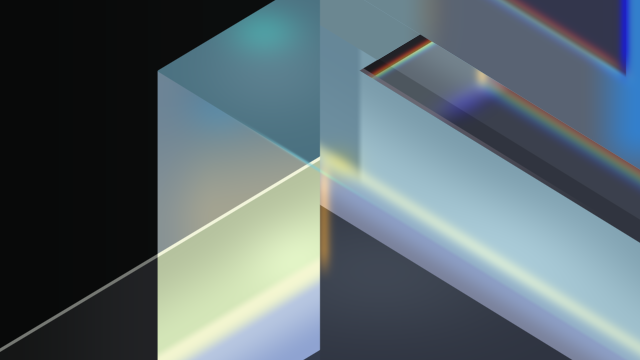
A Shadertoy shader for this background:

```glsl
// Dark studio backdrop with overlapping glass prisms, soft light and spectral fringes.

// Antialiased step: 0 below zero, 1 above
float edge(float d) {
    float w = 8.0 / iResolution.y;
    return smoothstep(-w, w, d);
}

float band(float x, float lo, float hi) { return edge(x - lo) * edge(hi - x); }

// Soft ridge of light around zero
float ridge(float d, float width) { return exp(-d * d / (width * width)); }

// Soft elliptical light
float glow(vec2 p, vec2 center, vec2 size) {
    vec2 d = (p - center) / size;
    return exp(-dot(d, d));
}

// Dispersed light: red at negative t, blue at positive t
vec3 spectrum(float t) {
    vec3 d = t - vec3(-0.6, 0.0, 0.6);
    return exp(-1.5 * d * d);
}

// Left half; "rise" is constant along rising lines, "fall" along falling ones
vec3 leftPrism(vec2 p, float rise, float fall) {
    float below = edge(0.24 - rise);
    float inside = edge(p.x - 3.94) * edge(4.87 - rise);

    // Backdrop and dim floor
    vec3 backdrop = vec3(0.03, 0.035, 0.035) + 0.015 * smoothstep(0.0, 6.0, p.x);
    vec3 ground = mix(vec3(0.08, 0.085, 0.085), vec3(0.13, 0.135, 0.145), smoothstep(0.0, 4.0, p.x));
    backdrop = mix(backdrop, ground, below);

    // Teal top face
    vec3 top = mix(vec3(0.29, 0.44, 0.50), vec3(0.36, 0.50, 0.56), glow(p, vec2(6.8, 7.3), vec2(1.8, 1.3)));
    top += vec3(-0.02, 0.14, 0.10) * glow(p, vec2(6.6, 8.2), vec2(0.9, 0.6));

    // Middle face, blue warming to beige
    vec3 middle = mix(vec3(0.38, 0.50, 0.58), vec3(0.64, 0.64, 0.57), smoothstep(6.8, 3.6, p.y + 0.15 * (5.5 - p.x)));
    middle = mix(middle, vec3(0.46, 0.53, 0.59), 0.6 * smoothstep(5.4, 3.9, p.x));
    middle += vec3(-0.03, 0.03, 0.06) * glow(p, vec2(5.5, 6.2), vec2(0.8, 0.6));

    // Luminous green face, cream beam and lavender foot
    vec3 lower = mix(vec3(0.71, 0.76, 0.62), vec3(0.83, 0.90, 0.72), smoothstep(0.2, -2.1, rise));
    lower += 0.06 * glow(p, vec2(7.3, 2.6), vec2(1.2, 1.0));
    vec3 foot = mix(vec3(0.72, 0.78, 0.88), vec3(0.56, 0.64, 0.82), smoothstep(-2.9, -4.4, rise));
    foot = mix(foot, vec3(0.20, 0.23, 0.30), edge(-4.55 - rise));
    lower = mix(lower, foot, smoothstep(-2.4, -3.0, rise));
    float beam = smoothstep(-2.1, -2.4, rise) * smoothstep(-3.05, -2.45, rise);
    lower = mix(lower, vec3(0.97, 0.97, 0.83), 0.85 * beam);

    vec3 glass = mix(middle, top, edge(fall - 9.64));
    glass = mix(glass, lower, below);
    vec3 col = mix(backdrop, glass, inside);

    // Bright rim, dimmer outside the glass
    float rim = band(rise, 0.20, 0.29);
    return mix(col, mix(vec3(0.46, 0.47, 0.45), vec3(0.95, 0.96, 0.86), inside), rim);
}

// Reflective bar lying across the right half
vec3 glassBar(vec2 p, float rise, float fall) {
    vec3 col = mix(vec3(0.37, 0.41, 0.45), vec3(0.45, 0.51, 0.55), smoothstep(13.3, 14.6, fall));
    col = mix(col, vec3(0.23, 0.25, 0.30), smoothstep(-0.2, -1.0, rise));
    col = mix(col, vec3(0.13, 0.13, 0.15), edge(rise - 1.48));
    col *= mix(1.0, 0.82, edge(13.35 - fall));
    col += vec3(-0.02, -0.04, 0.20) * glow(vec2(rise, fall), vec2(-0.55, 13.6), vec2(0.4, 0.7));
    col += vec3(0.34, 0.22, 0.02) * glow(p, vec2(12.05, 7.15), vec2(0.16, 0.28));
    col += 0.42 * vec3(1.0, 0.7, 0.3) * spectrum((1.46 - rise) * 9.0);
    // Rainbow along the far edge, warm line along the near edge
    col += vec3(0.26, 0.20, 0.16) * spectrum((14.38 - fall) * 4.0) * smoothstep(0.0, -0.8, rise);
    return mix(col, vec3(0.48, 0.45, 0.50), 0.6 * band(fall, 12.77, 12.88) * smoothstep(-6.0, 0.5, rise));
}

vec3 rightPrism(vec2 p, float rise, float fall) {
    // Slate floor
    vec3 col = mix(vec3(0.18, 0.20, 0.25), vec3(0.25, 0.28, 0.33), glow(p, vec2(9.5, 2.2), vec2(3.5, 1.7)));

    // Lavender bevel
    vec3 bevel = mix(vec3(0.48, 0.51, 0.61), vec3(0.55, 0.62, 0.77), smoothstep(8.8, 9.6, fall));
    col = mix(col, bevel, edge(fall - 8.8));

    // Pale blue body with a faint cream caustic
    vec3 body = mix(vec3(0.62, 0.75, 0.80), vec3(0.48, 0.61, 0.67), smoothstep(10.4, 12.9, fall));
    body += 0.05 * glow(p, vec2(13.5, 3.0), vec2(3.0, 1.6));
    body = mix(body, vec3(0.38, 0.51, 0.58), 0.8 * smoothstep(9.1, 8.9, p.x) * smoothstep(9.8, 10.5, fall));
    body = mix(body, vec3(0.57, 0.68, 0.78), smoothstep(10.1, 9.6, fall));
    body += vec3(0.16, 0.11, 0.0) * ridge(fall - 10.14, 0.22);
    col = mix(col, body, smoothstep(-0.06, 0.06, fall - 9.63));

    // Smoky upper glass, brown seam and blue right end
    vec3 smoky = mix(vec3(0.42, 0.53, 0.57), vec3(0.35, 0.39, 0.45), smoothstep(10.0, 11.2, p.x));
    smoky += vec3(0.05, 0.02, -0.03) * glow(p, vec2(10.75, 8.8), vec2(0.4, 1.0));
    smoky = mix(smoky, vec3(0.20, 0.50, 0.80), smoothstep(14.5, 16.0, p.x) * smoothstep(4.2, 5.8, p.y));
    float wedge = smoothstep(-0.08, 0.08, fall - 16.74);
    smoky = mix(smoky, vec3(0.20, 0.21, 0.30), wedge * edge(15.65 - p.x));
    smoky += vec3(0.24, 0.16, 0.14) * spectrum((16.74 - fall) * 5.0) * smoothstep(16.0, 15.0, p.x);
    smoky = mix(smoky, vec3(0.10, 0.11, 0.84), 0.85 * ridge(p.x - 15.62, 0.13) * smoothstep(6.8, 7.8, p.y));
    col = mix(col, smoky, edge(fall - mix(13.3, 14.6, step(9.0, p.x))));

    float bar = band(fall, 12.77, 14.6) * edge(1.84 - rise);
    col = mix(col, glassBar(p, rise, fall), bar * edge(p.x - 8.9));
    // Band beside the bar's short end
    return mix(col, smoky, band(fall, 13.3, 14.6) * edge(rise - 1.84));
}

void mainImage(out vec4 fragColor, in vec2 fragCoord) {
    vec2 p = 9.0 * fragCoord / iResolution.y;
    float rise = p.y - 0.6 * p.x;
    float fall = p.y + 0.615 * p.x;
    float right = edge(p.x - 8.0);
    vec3 col = mix(leftPrism(p, rise, fall), rightPrism(p, rise, fall), right);

    // Cyan glint on the shared diagonal
    float glint = ridge(fall - 9.65, 0.05) * glow(p, vec2(7.7, 4.9), vec2(1.4, 1.2));
    col = mix(col, vec3(0.50, 0.80, 0.84), 0.65 * glint);

    // Warm dispersion beside the central seam
    float seam = right * smoothstep(1.9, 2.8, p.y) * smoothstep(5.2, 4.2, p.y);
    col += vec3(0.36, 0.20, -0.04) * ridge(p.x - 8.1, 0.17) * seam;
    col += vec3(0.12, 0.06, -0.13) * glow(p, vec2(8.45, 4.85), vec2(0.5, 0.45)) * right;
    fragColor = vec4(clamp(col, 0.0, 1.0), 1.0);
}
```
